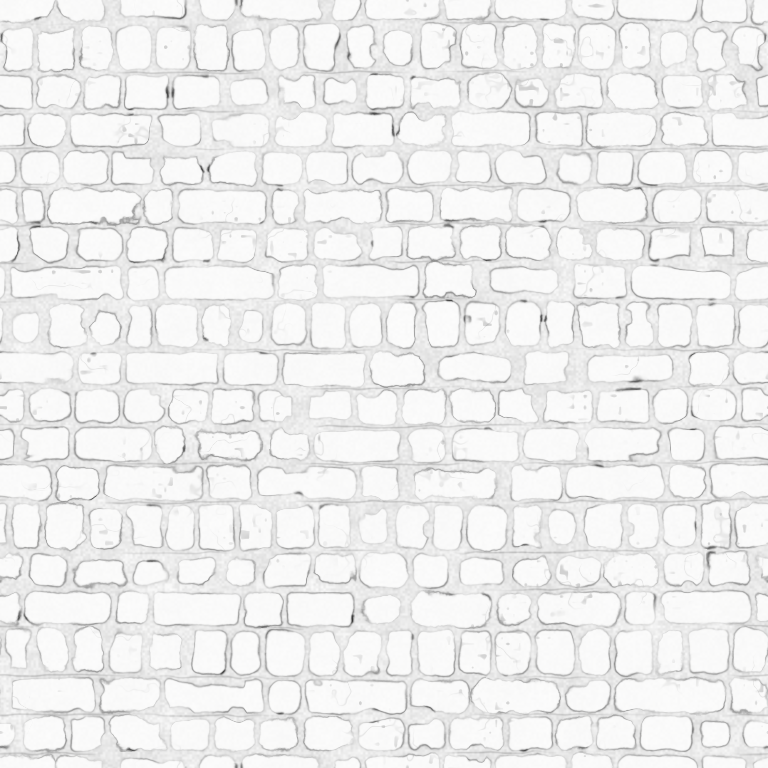
This texture is drawn by a three.js fragment shader. Its source:

```glsl
// Whitewashed old brick wall: 19 uneven courses of worn bricks in pale, grainy mortar.
varying vec2 vUv;

const float COURSES = 19.0;
const float COURSE_HEIGHT = 38.0 / 768.0;
const float SOLDIER_HEIGHT = 49.5 / 768.0;
const float FIRST_COURSE = 0.03;   // depth of the first full course below the top
const float JOINT = 0.0043;        // half width of a mortar joint
const float EDGE = 0.0011;         // softness of outlines
const vec3 TINT = vec3(1.0, 1.0, 0.999);

float hash(vec2 p) {
  vec3 q = fract(p.xyx * 0.1031);
  q += dot(q, q.yzx + 33.33);
  return fract((q.x + q.y) * q.z);
}

// Value noise that wraps at the canvas border; freq is a whole number
float noise(vec2 uv, float freq) {
  vec2 p = uv * freq;
  vec2 i = floor(p);
  vec2 f = p - i;
  f = f * f * (3.0 - 2.0 * f);
  vec2 a = mod(i, freq) + freq;
  vec2 b = mod(i + 1.0, freq) + freq;
  return mix(mix(hash(a), hash(vec2(b.x, a.y)), f.x),
             mix(hash(vec2(a.x, b.y)), hash(b), f.x), f.y);
}

float fbm(vec2 uv, float freq) {
  float sum = 0.0, amp = 0.5;
  for (int k = 0; k < 4; k++) {
    sum += amp * noise(uv, freq);
    freq *= 2.0;
    amp *= 0.5;
  }
  return sum / 0.9375;
}

bool among(float row, vec4 rows) {
  return any(equal(vec4(row), rows));
}

bool isSoldier(float row) {
  return among(row, vec4(1.0, 8.0, 13.0, 16.0));
}

// Bond of a course: brick count, long-short alternation, jitter of the joints
vec3 courseBond(float row) {
  if (isSoldier(row)) return vec3(20.0, 0.0, 0.25);
  if (among(row, vec4(7.0, 9.0, 12.0, 17.0))) return vec3(10.0, 0.33, 0.2);
  if (row == COURSES || among(row, vec4(3.0, 5.0, 11.0, 15.0))) return vec3(12.0, 0.3, 0.3);
  return vec3(16.0, 0.0, 0.32);
}

float jointAt(float i, float row, vec3 bond) {
  float jitter = bond.z * hash(vec2(mod(i, bond.x), row * 7.0));
  return i + bond.y * mod(i, 2.0) + jitter;
}

float roundedBox(vec2 p, vec2 halfSize, float radius) {
  vec2 q = abs(p) - halfSize + radius;
  return length(max(q, 0.0)) + min(max(q.x, q.y), 0.0) - radius;
}

float bump(float x, float width) {
  return exp(-x * x / (width * width));
}

void main() {
  // Wavering courses and ragged outlines
  vec2 uv = vUv;
  vec2 sway = vec2(noise(uv, 7.0), noise(uv + 0.37, 6.0)) - 0.5;
  vec2 ripple = vec2(noise(uv, 52.0), noise(uv + 0.61, 52.0)) - 0.5;
  vec2 wall = uv + 0.006 * sway + 0.0035 * ripple;

  // Find the course, counted from the top
  float depth = fract(1.0 - wall.y - FIRST_COURSE);
  float row = 1.0, top = 0.0, height = COURSE_HEIGHT;
  for (int k = 1; k <= 19; k++) {
    row = float(k);
    height = isSoldier(row) ? SOLDIER_HEIGHT : COURSE_HEIGHT;
    if (depth < top + height || row == COURSES) break;
    top += height;
  }

  // Find the brick in the course
  vec3 bond = courseBond(row);
  float x = fract(wall.x + hash(vec2(row, 3.0))) * bond.x;
  float i = floor(x);
  if (x < jointAt(i, row, bond)) i -= 1.0;
  float left = jointAt(i, row, bond), right = jointAt(i + 1.0, row, bond);
  vec2 id = vec2(mod(i, bond.x), row);
  vec2 p = vec2((x - 0.5 * (left + right)) / bond.x, depth - top - 0.5 * height);

  // Worn brick outline
  float wear = hash(id + 31.0);
  vec2 halfSize = 0.5 * vec2((right - left) / bond.x, height) - JOINT;
  halfSize *= mix(1.0, 0.78, step(0.92, hash(id + 57.0)));
  float radius = min(mix(0.005, 0.015, hash(id + 11.0)), min(halfSize.x, halfSize.y));
  float d = roundedBox(p, halfSize, radius);
  d += (fbm(uv, 60.0) - 0.5) * mix(0.004, 0.013, wear * wear);
  d += 0.007 * smoothstep(0.68, 0.9, noise(uv, 29.0));

  // Brick face with faint stains, hairline cracks and pits
  float blotch = noise(uv, 17.0);
  float grain = noise(uv, 310.0) - 0.5;
  float face = 0.986 - 0.012 * fbm(uv, 24.0) + 0.012 * grain;
  face -= 0.07 * bump(fbm(uv, 15.0) - 0.5, 0.009) * smoothstep(0.55, 0.8, blotch);
  face -= 0.16 * smoothstep(0.78, 0.95, noise(uv, 130.0)) * smoothstep(0.6, 0.85, blotch);

  // Grainy mortar with shade beside bricks and broken ledge lines
  float mortar = mix(0.885, 0.965, fbm(uv, 34.0)) + 0.07 * grain;
  mortar -= 0.03 * exp(-max(d, 0.0) / 0.003);
  float ledge = min(depth - top, top + height - depth);
  mortar -= 0.13 * bump(ledge, 0.0013) * smoothstep(0.45, 0.75, noise(uv, 11.0));

  // Thin uneven outline, heavier below, with a few dark gaps
  float value = mix(face, mortar, smoothstep(-EDGE, EDGE, d));
  float ink = mix(0.04, 0.25, smoothstep(0.35, 0.72, fbm(uv, 26.0)));
  ink *= p.y > 0.0 ? 1.15 : 0.9;
  value -= ink * bump(d - 0.0006, 0.0014);
  value -= 0.4 * bump(d - 0.001, 0.002) * smoothstep(0.86, 0.97, noise(uv, 41.0));

  gl_FragColor = vec4(TINT * clamp(value, 0.0, 1.0), 1.0);
}
```
